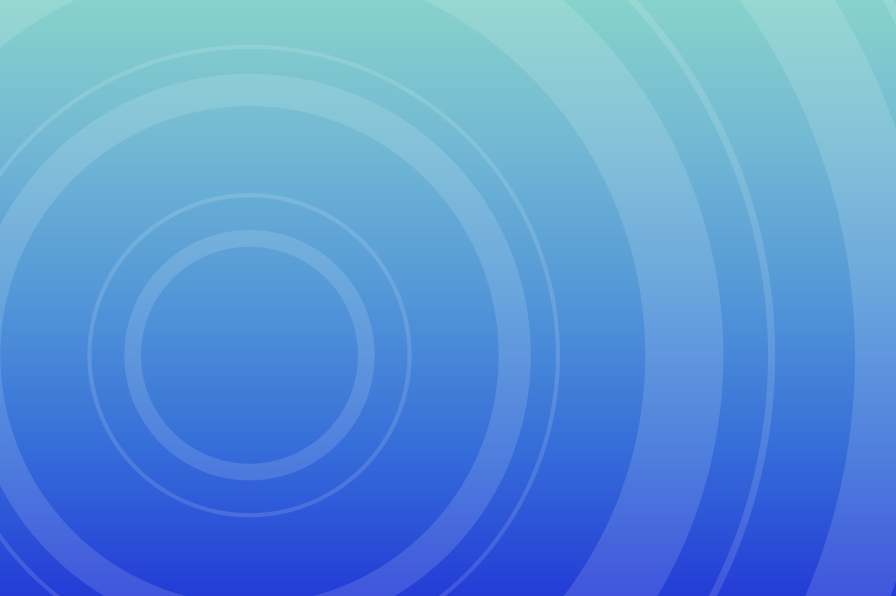
This background is drawn by a Shadertoy shader. Its source:

```glsl
// Translucent concentric rings over a teal to deep blue vertical gradient.

const int RING_COUNT = 8;

// Inner and outer radius of each ring, in canvas heights
const vec2 RINGS[RING_COUNT] = vec2[RING_COUNT](
    vec2(0.182, 0.210), vec2(0.265, 0.272),
    vec2(0.418, 0.472), vec2(0.514, 0.521),
    vec2(0.664, 0.795), vec2(0.870, 0.882),
    vec2(1.016, 1.149), vec2(1.218, 1.234)
);

const int STOP_COUNT = 5;

// Evenly spaced gradient colours, bottom to top
const vec3 STOPS[STOP_COUNT] = vec3[STOP_COUNT](
    vec3(0.140, 0.235, 0.840),
    vec3(0.210, 0.430, 0.850),
    vec3(0.325, 0.590, 0.845),
    vec3(0.445, 0.720, 0.830),
    vec3(0.530, 0.825, 0.795)
);

// Background colour at a height from 0 to 1
vec3 gradientColor(float height) {
    float position = clamp(height, 0.0, 1.0) * float(STOP_COUNT - 1);
    vec3 color = STOPS[0];
    for (int i = 1; i < STOP_COUNT; i++) {
        color = mix(color, STOPS[i], clamp(position - float(i - 1), 0.0, 1.0));
    }
    return color;
}

// Signed distance to a ring, negative between its two radii
float ringDistance(float radius, vec2 ring) {
    return max(ring.x - radius, radius - ring.y);
}

// Smooth coverage of a shape, one pixel wide at its edge
float coverage(float distanceToEdge, float pixel) {
    return clamp(0.5 - distanceToEdge / pixel, 0.0, 1.0);
}

void mainImage(out vec4 fragColor, in vec2 fragCoord) {
    const vec2 RING_CENTER = vec2(0.4186, 0.404);
    const vec3 RING_COLOR = vec3(1.0);
    const float RING_OPACITY = 0.13;

    float pixel = 1.0 / iResolution.y;
    vec2 point = fragCoord * pixel;
    vec3 color = gradientColor(point.y);

    // Rings around the shared centre
    float radius = length(point - RING_CENTER);
    for (int i = 0; i < RING_COUNT; i++) {
        float mask = coverage(ringDistance(radius, RINGS[i]), pixel);
        color = mix(color, RING_COLOR, RING_OPACITY * mask);
    }

    fragColor = vec4(color, 1.0);
}
```
